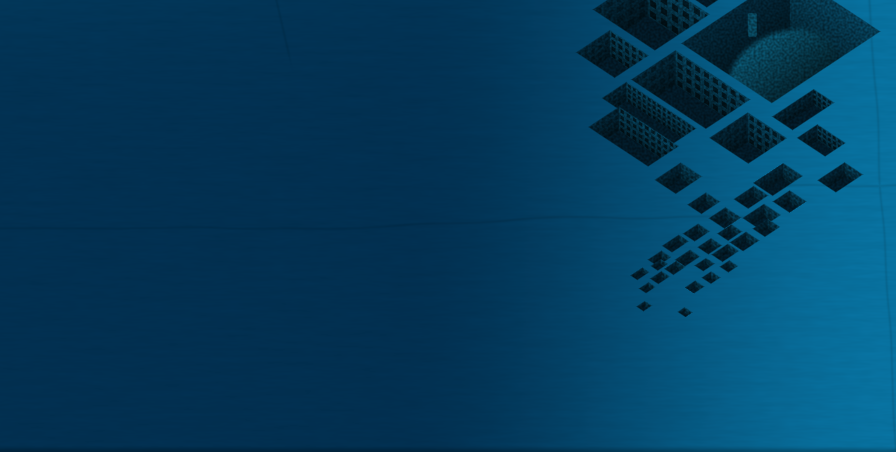
Reproduce this background procedurally as a Shadertoy shader.

```glsl
// Sunken diamond courtyards trailing down a deep blue, faintly grained wall.

const float ASPECT = 1.984;             // design width over height
const float SLOPE = 0.66;               // steepness of the courtyard edges
const vec3 NAVY = vec3(0.006, 0.186, 0.314);
const vec3 AZURE = vec3(0.030, 0.445, 0.625);
const vec3 FLOOR_COLOR = vec3(0.008, 0.095, 0.145);
const vec3 SHADE_WALL = vec3(0.010, 0.130, 0.190);
const vec3 LIT_WALL = vec3(0.020, 0.215, 0.300);
const vec3 MOUND_COLOR = vec3(0.030, 0.265, 0.350);
const float WALL_HEIGHT = 0.78;         // relative to the shorter side
const int SMALL_LAYERS = 4;
const float SMALL_SIZE = 0.060;
const float SMALL_SHRINK = 0.76;

// Large courtyards: left corner (x, depth from top), lengths down-right and up-right
const int PIT_COUNT = 10;
const vec4 PITS[PIT_COUNT] = vec4[PIT_COUNT](
    vec4(1.509, 0.096, 0.200, 0.240), vec4(1.313, 0.021, 0.137, 0.121),
    vec4(1.276, 0.116, 0.085, 0.075), vec4(1.398, 0.176, 0.165, 0.098),
    vec4(1.333, 0.217, 0.155, 0.054), vec4(1.303, 0.281, 0.132, 0.068),
    vec4(1.710, 0.258, 0.045, 0.092), vec4(1.571, 0.305, 0.086, 0.085),
    vec4(1.765, 0.305, 0.062, 0.045), vec4(1.510, -0.02, 0.055, 0.100));

float hash(vec2 p) {
    vec3 q = fract(vec3(p.xyx) * 0.1031);
    q += dot(q, q.yzx + 33.33);
    return fract((q.x + q.y) * q.z);
}

float cornerSlope(vec2 cell, vec2 offset) {
    float angle = 6.2832 * hash(cell);
    return dot(vec2(cos(angle), sin(angle)), offset);
}

float gradientNoise(vec2 p) {
    vec2 i = floor(p), f = p - i, w = f * f * (3.0 - 2.0 * f), e = vec2(1, 0);
    return mix(mix(cornerSlope(i, f), cornerSlope(i + e, f - e), w.x),
               mix(cornerSlope(i + e.yx, f - e.yx), cornerSlope(i + 1.0, f - 1.0), w.x), w.y);
}

// Axes along the two edge directions; x is their sum
vec2 toLattice(vec2 p) { return 0.5 * vec2(p.x + p.y / SLOPE, p.x - p.y / SLOPE); }
vec2 fromLattice(vec2 q) { return vec2(q.x + q.y, (q.x - q.y) * SLOPE); }

float boxDistance(vec2 q, vec2 low, vec2 size) {
    vec2 e = abs(q - low - 0.5 * size) - 0.5 * size;
    return max(e.x, e.y);
}

float largeDistance(vec2 q) {
    float d = 1e3;
    for (int i = 0; i < PIT_COUNT; i++)
        d = min(d, boxDistance(q, toLattice(PITS[i].xy), PITS[i].zw));
    return d;
}

// Two inner walls hang from the upper edges; the rest is floor
vec3 pitColor(vec2 q, vec2 low, vec2 size, float windows, float px) {
    float shortSide = min(size.x, size.y);
    float fromLeft = q.x - low.x, fromRight = low.y + size.y - q.y;
    float drop = 2.0 * SLOPE * min(fromLeft, fromRight);
    float height = WALL_HEIGHT * shortSide;
    float lit = smoothstep(-px, px, fromLeft - fromRight);
    vec3 wall = mix(SHADE_WALL, LIT_WALL, lit) * (1.1 - 0.5 * drop / height);
    float pitch = max(shortSide * 0.2, 0.011);
    vec2 pane = abs(fract(vec2(q.x + q.y - low.x - low.y, drop) / pitch) - 0.5);
    float soft = px / pitch;
    float opening = smoothstep(0.28 + soft, 0.28 - soft, max(pane.x, pane.y));
    wall *= 1.0 - 0.6 * windows * opening * mix(0.4, 1.0, lit);
    return mix(wall, FLOOR_COLOR, smoothstep(height - px, height + px, drop));
}

vec3 background(vec2 p) {
    float u = p.x / ASPECT;
    vec3 color = mix(NAVY, AZURE, smoothstep(0.44, 1.03, u + 0.02 * (p.y - 0.5)));
    color += vec3(0.0, 0.028, 0.034) * exp(-6.0 * p.y) * (1.0 - u);
    color *= 1.0 + 0.035 * gradientNoise(p * vec2(7, 90)) + 0.03 * gradientNoise(p * vec2(30, 200));
    // Hairline seams
    float wobble = 0.008 * gradientNoise(p * 6.0);
    float level = mix(0.505, 0.480, smoothstep(0.7, 1.35, p.x)) - 0.067 * step(1.7, p.x);
    float seam = exp(-pow((p.y - level + wobble) / 0.003, 2.0));
    float rightSeam = exp(-pow((p.x - 1.925 - 0.06 * p.y + wobble) / 0.003, 2.0));
    float topSeam = exp(-pow((p.x - 0.612 - 0.23 * p.y) / 0.003, 2.0)) * smoothstep(0.16, 0.1, p.y);
    color *= 1.0 - 0.09 * max(max(seam, rightSeam), topSeam);
    return color * (1.0 - 0.25 * smoothstep(0.985, 1.0, p.y));
}

void mainImage(out vec4 fragColor, in vec2 fragCoord) {
    vec2 uv = fragCoord / iResolution.xy;
    vec2 p = vec2(uv.x * ASPECT, 1.0 - uv.y), q = toLattice(p);
    float px = 0.8 / iResolution.y;
    vec3 color = background(p);
    float grain = 1.0 + 0.5 * gradientNoise(p * 190.0);

    // Large courtyards
    for (int i = 0; i < PIT_COUNT; i++) {
        vec2 low = toLattice(PITS[i].xy), size = PITS[i].zw;
        vec3 inside = pitColor(q, low, size, i == 0 ? 0.0 : 1.0, px);
        if (i == 0) {  // Mound and its small doorway
            vec2 m = (p - vec2(1.735, 0.165)) / vec2(0.125, 0.105);
            m.x += 0.25 * m.y;
            float light = clamp(0.72 - 0.35 * m.x - 0.3 * m.y, 0.2, 1.1);
            inside = mix(inside, MOUND_COLOR * light, smoothstep(1.05, 0.85, length(m)));
            vec2 door = abs(p - vec2(1.666, 0.055)) - vec2(0.006, 0.022);
            inside = mix(inside, MOUND_COLOR, smoothstep(px, -px, length(max(door, 0.0)) - 0.004));
        }
        color = mix(color, inside * grain, smoothstep(px, -px, boxDistance(q, low, size)));
    }

    // Shrinking small courtyards, one band of staggered cells per layer
    for (int i = 0; i < SMALL_LAYERS; i++) {
        float layer = float(i), scale = SMALL_SIZE * pow(SMALL_SHRINK, layer);
        vec2 cellSize = scale * vec2(1.0, 1.3);
        float row = floor(q.x / cellSize.x);
        float shift = cellSize.y * hash(vec2(row, layer + 5.0));
        vec2 cell = vec2(row, floor((q.y + shift) / cellSize.y));
        vec2 low = cell * cellSize - vec2(0.0, shift);
        vec2 center = low + 0.5 * cellSize, c = fromLattice(center);
        float top = 0.33 + 0.085 * layer;
        float left = c.y < 0.49 ? 1.555 - 0.9 * (0.49 - c.y) : max(1.555 - 1.4 * (c.y - 0.49), 1.41);
        float right = 1.91 - 1.2 * max(c.y - 0.36, 0.0);
        float sparse = smoothstep(0.53, 0.72, c.y);
        bool present = c.y > top && c.y < (i == SMALL_LAYERS - 1 ? 0.71 : top + 0.085)
            && c.x > left && c.x < right && largeDistance(center) > 0.42 * scale
            && hash(cell + 17.0 * layer) > 0.65 * sparse;
        if (!present) continue;
        vec2 jitter = vec2(hash(cell + 3.7), hash(cell + 9.1));
        vec2 size = cellSize * (0.86 - 0.25 * jitter - 0.18 * sparse);
        low += (cellSize - size) * jitter.yx;
        vec3 inside = pitColor(q, low, size, 0.5, px) * grain;
        color = mix(color, inside, smoothstep(px, -px, boxDistance(q, low, size)));
    }
    fragColor = vec4(color, 1.0);
}
```
